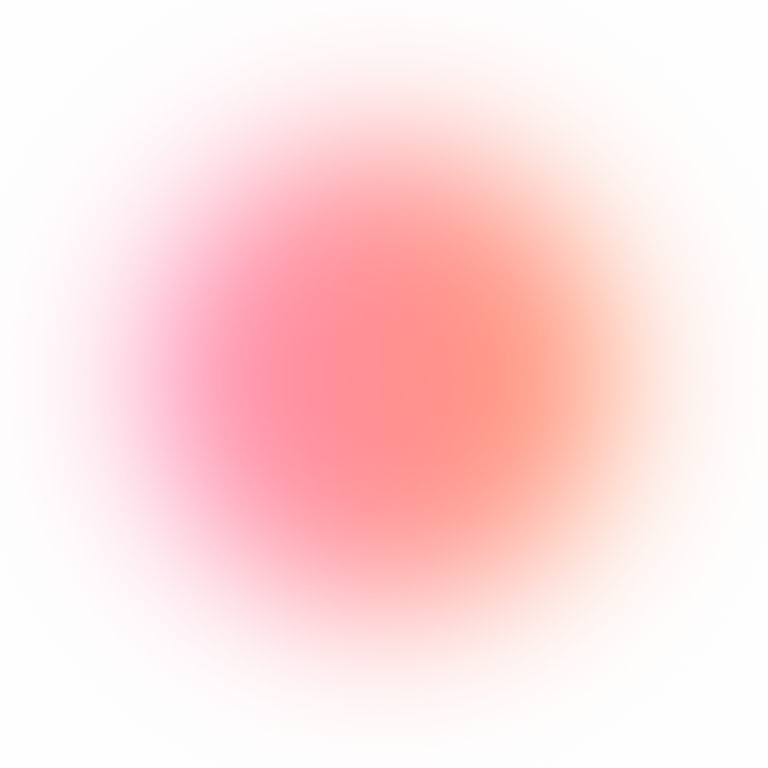
Reproduce this background procedurally as a Shadertoy shader.

```glsl
// A soft round glow on near-white, pink on its left and peach on its right.
// The glow is a disc with a Gaussian-blurred rim; a horizontal gradient tints it,
// and a fine dither of less than one colour step keeps the wide falloff smooth.

#define GLOW_CENTER vec2(0.497, 0.508)
#define GLOW_RADIUS 0.287
#define BLUR_SIGMA  0.098
#define TINT_SPAN   0.30
#define PAPER  vec3(0.996, 0.996, 0.996)
#define PINK   vec3(1.000, 0.545, 0.700)
#define CORAL  vec3(1.000, 0.562, 0.572)
#define PEACH  vec3(1.000, 0.585, 0.445)
#define DITHER (0.7 / 255.0)

float hash(vec2 p) {
    return fract(sin(dot(p, vec2(12.9898, 78.233))) * 43758.5453);
}

// Gaussian cumulative distribution, by a smooth tanh fit
float gaussianStep(float z) {
    return 0.5 + 0.5 * tanh(0.798 * z + 0.0357 * z * z * z);
}

// Three-stop gradient, with side in -1 (left) to 1 (right)
vec3 glowTint(float side) {
    vec3 leftHalf = mix(CORAL, PINK, max(-side, 0.0));
    return mix(leftHalf, PEACH, max(side, 0.0));
}

void mainImage(out vec4 fragColor, in vec2 fragCoord) {
    // Centred coordinates in units of the shorter canvas side
    vec2 p = (fragCoord - 0.5 * iResolution.xy) / min(iResolution.x, iResolution.y);
    p += 0.5 - GLOW_CENTER;

    // Blurred disc coverage
    float z = clamp((GLOW_RADIUS - length(p)) / BLUR_SIGMA, -4.0, 4.0);
    float coverage = gaussianStep(z);

    // Tint and blend over the paper
    float side = clamp(p.x / TINT_SPAN, -1.0, 1.0);
    vec3 color = mix(PAPER, glowTint(side), coverage);

    color += (hash(fragCoord) - 0.5) * DITHER;
    fragColor = vec4(clamp(color, 0.0, 1.0), 1.0);
}
```
